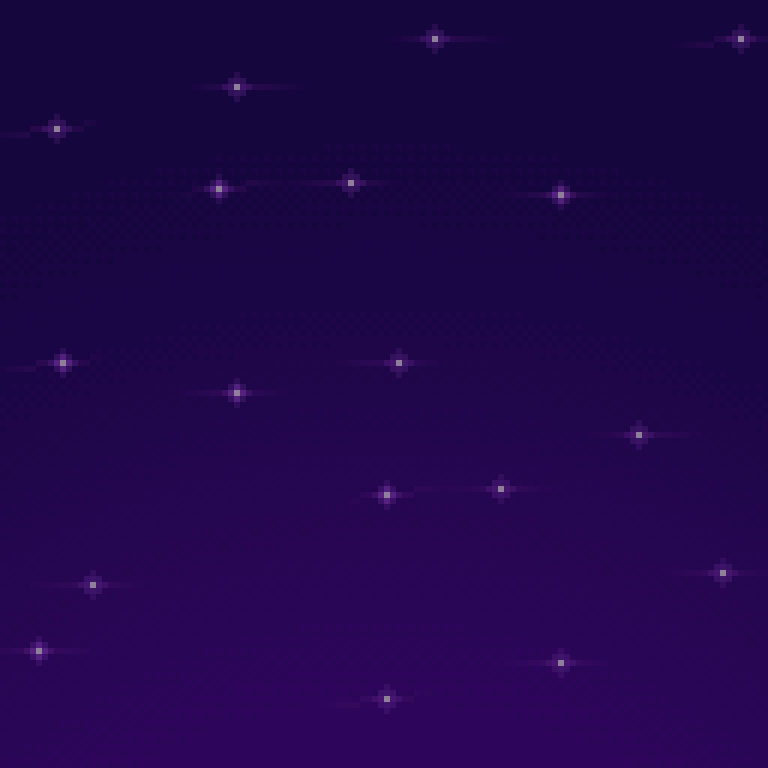
Give the GLSL for this background, as a Shadertoy shader.

```glsl
// A violet night sky in chunky blocks, with small four-pointed stars.
// A radial glow from below is quantised with an ordered dither; stars sit on
// a jittered lattice and each adds a core, a halo and a faint sideways streak.

// Integer hash: two values in 0..1 for a star index and a seed.
vec2 hash2(int index, int seed) {
    uvec2 h = uvec2(index * 2 + 1, index * 2 + 2) * 747796405u + uint(seed) * 2891336453u;
    h = (h ^ (h >> 16)) * 2246822519u;
    h = (h ^ (h >> 13)) * 3266489917u;
    h ^= h >> 16;
    return vec2(h >> 8) / 16777216.0;
}

// 2x2 ordered dither threshold, 0.125 to 0.875.
float ditherThreshold(vec2 block) {
    vec2 odd = mod(block, 2.0);
    return (2.0 * abs(odd.x - odd.y) + odd.y + 0.5) / 4.0;
}

vec3 skyColour(vec2 block, float blocks) {
    vec2 p = (block + 0.5) / blocks;
    float aspect = iResolution.x / iResolution.y;
    float glow = 1.0 - smoothstep(0.58, 1.42, length(p - vec2(0.5 * aspect, -0.55)));
    glow = floor(glow * 9.0 + ditherThreshold(block)) / 9.0;
    return mix(vec3(0.087, 0.024, 0.245), vec3(0.175, 0.025, 0.355), glow);
}

// Adds one star; d is the whole-block offset from its centre.
vec3 addStar(vec3 colour, vec2 d, vec2 rnd) {
    vec2 a = abs(d);
    float steps = a.x + a.y;
    float bright = step(0.55, rnd.x);

    // Streak, longer on one side and bent by one block on some stars.
    float reach = d.x < 0.0 ? mix(12.0, 7.0, rnd.y) : mix(7.0, 12.0, rnd.y);
    float bend = rnd.x > 0.3 && rnd.x < 0.75 ? sign(d.x) * step(5.0, a.x) : 0.0;
    float streak = step(abs(d.y - bend), 0.5) * max(0.0, 1.0 - a.x / reach);
    colour = mix(colour, vec3(0.30, 0.07, 0.42), 0.42 * streak);

    // Halo: a diamond of five blocks, with stronger arms on bright stars.
    float halo = steps < 1.5 ? mix(0.42, 0.85, bright) : steps < 2.5 ? 0.34 : 0.0;
    if (steps > 1.5 && max(a.x, a.y) > 1.5) halo *= 0.75;
    colour = mix(colour, vec3(0.36, 0.15, 0.53), halo);

    // Pale core.
    return steps < 0.5 ? vec3(0.56, 0.50, 0.60) : colour;
}

void mainImage(out vec4 fragColor, in vec2 fragCoord) {
    float blocks = 128.0;
    vec2 block = floor(fragCoord / iResolution.y * blocks);
    vec2 canvas = vec2(iResolution.x / iResolution.y, 1.0) * blocks;
    vec3 colour = skyColour(block, blocks);

    // Stars on a 5 by 5 lattice, a few of them left out.
    for (int i = 0; i < 25; i++) {
        if (hash2(i, 3).x < 0.12) continue;
        vec2 cell = vec2(i % 5, i / 5);
        vec2 centre = floor((cell + mix(vec2(0.12), vec2(0.88), hash2(i, 1))) / 5.0 * canvas);
        colour = addStar(colour, block - centre, hash2(i, 2));
    }
    fragColor = vec4(colour, 1.0);
}
```
